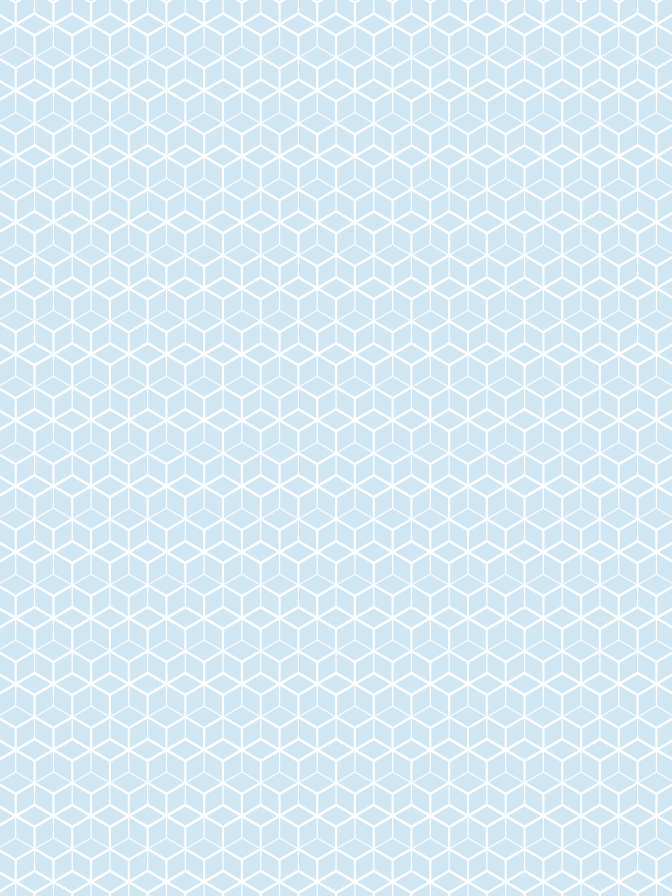
This pattern is drawn by a WebGL 2 fragment shader. Its source:

```glsl
#version 300 es
precision highp float;
// Tumbling-block lattice: pale blue rhombi parted by white lines.
// Two interleaved rows of six-armed stars repeat on a rectangular tile;
// the arms are segments whose widths differ by row and direction.

uniform vec2 u_resolution;
out vec4 fragColor;

float segmentDistance(vec2 p, vec2 a, vec2 b) {
    vec2 ab = b - a;
    return length(p - a - ab * clamp(dot(p - a, ab) / dot(ab, ab), 0.0, 1.0));
}

// Antialiased coverage of a line drawn from the star centre to tip.
float arm(vec2 p, vec2 tip, float width, float pixel) {
    float d = segmentDistance(p, vec2(0.0), tip);
    return clamp(0.5 + (0.5 * width - d) / pixel, 0.0, 1.0);
}

void main() {
    // One unit is one tile width; 17.83 tiles span the canvas.
    float tilesAcross = 17.83;
    float pixel = tilesAcross / u_resolution.x;
    vec2 p = (gl_FragCoord.xy / u_resolution.x - vec2(0.3599, 1.1988)) * tilesAcross;

    vec2 tile = vec2(1.0, 1.75);
    float lines = 0.0;
    for (int row = 0; row < 2; row++) {
        // Nearest star of this row, folded left to right.
        vec2 q = p - float(row) * 0.5 * tile;
        q -= tile * floor(q / tile + 0.5);
        q.x = abs(q.x);

        // The second row has fine upper diagonals.
        float upperWidth = row == 0 ? 0.066 : 0.030;
        float lowerWidth = row == 0 ? 0.066 : 0.062;
        lines = max(lines, arm(q, vec2(0.5, tile.y / 6.0), upperWidth, pixel));
        lines = max(lines, arm(q, vec2(0.5, -tile.y / 6.0), lowerWidth, pixel));

        // Uprights: firm above each star, fine below.
        lines = max(lines, arm(q, vec2(0.0, tile.y / 3.0), 0.056, pixel));
        lines = max(lines, arm(q, vec2(0.0, -tile.y / 3.0), 0.032, pixel));
    }

    vec3 paleBlue = vec3(0.818, 0.902, 0.953);
    vec3 white = vec3(0.996, 1.0, 1.0);
    fragColor = vec4(mix(paleBlue, white, lines), 1.0);
}
```
